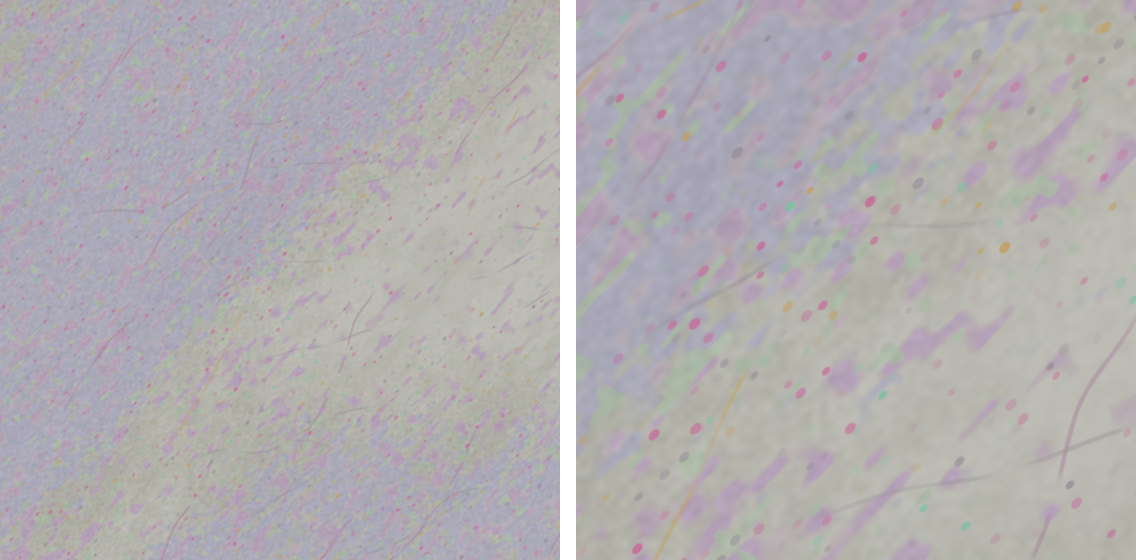
Left, the full canvas; right, a detail of the centre.
A WebGL 2 fragment shader for this texture:

```glsl
#version 300 es
precision highp float;
// Pale mineral surface: lavender and grey-green bands with a diagonal grain,
// built from stretched value noise, then sprinkled with tinted flecks
// and crossed by thin, broken veins and creases.
uniform vec2 u_resolution;
out vec4 fragColor;

const vec3 LAVENDER = vec3(0.665, 0.66, 0.725);
const vec3 LIGHT_GREY = vec3(0.72, 0.72, 0.69);
const vec3 GREY = vec3(0.68, 0.68, 0.64);
const vec3 ROSE = vec3(0.715, 0.67, 0.69);
const vec3 ORCHID = vec3(0.70, 0.62, 0.72);
const vec3 SAGE = vec3(0.66, 0.725, 0.64);
const vec3 AMBER = vec3(0.76, 0.63, 0.40);
const vec3 MAGENTA = vec3(0.78, 0.42, 0.60);
const vec3 MAUVE = vec3(0.59, 0.56, 0.60);
const float GRAIN_ANGLE = 0.83;

float hash(vec2 p) {
  vec3 q = fract(p.xyx * 0.1031);
  q += dot(q, q.yzx + 33.33);
  return fract((q.x + q.y) * q.z);
}

vec2 hash2(vec2 p) {
  return vec2(hash(p), hash(p + 71.7));
}

float noise(vec2 p) {
  vec2 cell = floor(p), f = fract(p);
  f = f * f * (3.0 - 2.0 * f);
  float low = mix(hash(cell), hash(cell + vec2(1, 0)), f.x);
  float high = mix(hash(cell + vec2(0, 1)), hash(cell + vec2(1, 1)), f.x);
  return mix(low, high, f.y);
}

vec2 rotate(vec2 p, float angle) {
  float c = cos(angle), s = sin(angle);
  return vec2(c * p.x + s * p.y, c * p.y - s * p.x);
}

// Tint of one fleck: mostly magenta and mauve, some amber and green
vec3 fleckTint(float pick) {
  vec3 tint = pick < 0.4 ? MAGENTA : MAUVE;
  tint = pick > 0.68 ? AMBER : tint;
  return pick > 0.87 ? vec3(0.50, 0.75, 0.64) : tint;
}

// One small dash per grid cell, lying along the grain
vec3 addFlecks(vec3 base, vec2 grain, float scale, float density, float pixel) {
  vec2 p = grain * scale, cell = floor(p);
  vec2 centre = 0.25 + 0.5 * hash2(cell + scale);
  vec2 offset = (fract(p) - centre) / scale;
  float size = mix(0.0014, 0.0026, hash(cell + 13.1));
  float dist = length(offset * vec2(0.6, 1.0));
  float cover = 1.0 - smoothstep(size - pixel, size + pixel, dist);
  float strength = pow(hash(cell + 29.3), 3.0) * 0.85 + 0.08;
  cover *= step(hash(cell + 47.9), density) * strength;
  return mix(base, fleckTint(hash(cell + 5.7)), cover);
}

// Coverage of a bowed, wavering line with faded ends and gaps
float vein(vec2 uv, vec2 centre, float angle, float span, float seed, float pixel) {
  vec2 p = rotate(uv - centre, angle);
  float t = p.x / span;
  float bow = (hash(vec2(seed, 3.0)) - 0.5) * 0.35 * span * t * t * 4.0;
  float waver = 0.022 * (noise(vec2(p.x * 13.0, seed)) - 0.5);
  float dist = abs(p.y - bow * 0.5 - waver);
  float line = 1.0 - smoothstep(0.0004, 0.0016 + pixel, dist);
  float gaps = smoothstep(0.15, 0.65, noise(vec2(p.x * 38.0, seed + 9.0)));
  return line * gaps * (1.0 - smoothstep(0.2, 0.5, abs(t)));
}

void main() {
  vec2 uv = gl_FragCoord.xy / u_resolution.y;
  float pixel = 1.0 / u_resolution.y;
  vec2 grain = rotate(uv - 0.5, GRAIN_ANGLE);
  float across = -grain.y;

  // Broad bands, with a calm bright area at the upper right
  float drift = noise(grain * vec2(4.0, 9.0) + 20.0) - 0.5;
  float calm = smoothstep(0.0, 0.16, across + drift * 0.08) * smoothstep(0.22, 0.46, uv.y);
  float upper = 1.0 - smoothstep(-0.14, 0.04, across + drift * 0.1);
  upper *= 1.0 - 0.4 * smoothstep(0.38, 0.68, -across);
  float lower = 0.65 * smoothstep(0.1, 0.22, across) * (1.0 - smoothstep(0.14, 0.34, uv.y));

  // Grain breaks the bands into small slanted patches
  float patches = noise(grain * vec2(24.0, 55.0)) - 0.5;
  float fine = noise(grain * vec2(75.0, 150.0) + 40.0) - 0.5;
  float field = 0.1 + 0.8 * max(upper, lower) + 0.3 * drift + 0.4 * patches + 0.5 * fine;
  float brightness = clamp(0.42 + 0.5 * calm + 0.5 * drift + 0.8 * patches, 0.0, 1.0);
  vec3 color = mix(GREY, LIGHT_GREY + 0.012 * calm, brightness);
  color = mix(color, LAVENDER, smoothstep(0.38, 0.62, field));

  // Rose, orchid and sage tints
  float blush = noise(grain * vec2(42.0, 100.0) + 90.0) - 0.12 * calm;
  float moss = noise(grain * vec2(60.0, 120.0) + 130.0) - 0.15 * calm;
  color = mix(color, ROSE, 0.8 * smoothstep(0.58, 0.72, blush));
  color = mix(color, ORCHID, 0.85 * smoothstep(0.70, 0.82, blush));
  color = mix(color, SAGE, 0.8 * smoothstep(0.76, 0.88, moss));

  // Fine relief
  float relief = noise(grain * vec2(130.0, 240.0) + 7.0) + noise(uv * 210.0) - 1.0;
  color += relief * mix(0.034, 0.014, calm) + 0.02 * drift;

  float density = mix(0.6, 0.2, calm);
  color = addFlecks(color, grain, 36.0, density * 0.6, pixel);
  color = addFlecks(color, grain + 3.0, 64.0, density, pixel);

  // Long strands along the grain, every third one amber
  for (int i = 0; i < 21; i++) {
    float seed = float(i) + 1.0;
    vec2 centre = hash2(vec2(seed, 17.0));
    float angle = GRAIN_ANGLE + 0.45 * (hash(vec2(seed, 31.0)) - 0.2);
    float span = mix(0.18, 0.5, hash(vec2(seed, 43.0)));
    vec3 tint = i % 3 == 0 ? AMBER : mix(MAUVE, MAGENTA, 0.35);
    color = mix(color, tint, 0.5 * vein(uv, centre, angle, span, seed, pixel));
  }

  // Flatter creases, mostly in the right half
  for (int i = 0; i < 16; i++) {
    float seed = float(i) + 60.0;
    vec2 centre = hash2(vec2(seed, 23.0));
    centre.x = 1.0 - 0.75 * centre.x * centre.x;
    float angle = 0.6 * hash(vec2(seed, 37.0)) - 0.05;
    float span = mix(0.12, 0.36, hash(vec2(seed, 53.0)));
    color = mix(color, MAUVE, 0.42 * vein(uv, centre, angle, span, seed, pixel));
  }
  fragColor = vec4(color, 1.0);
}
```
